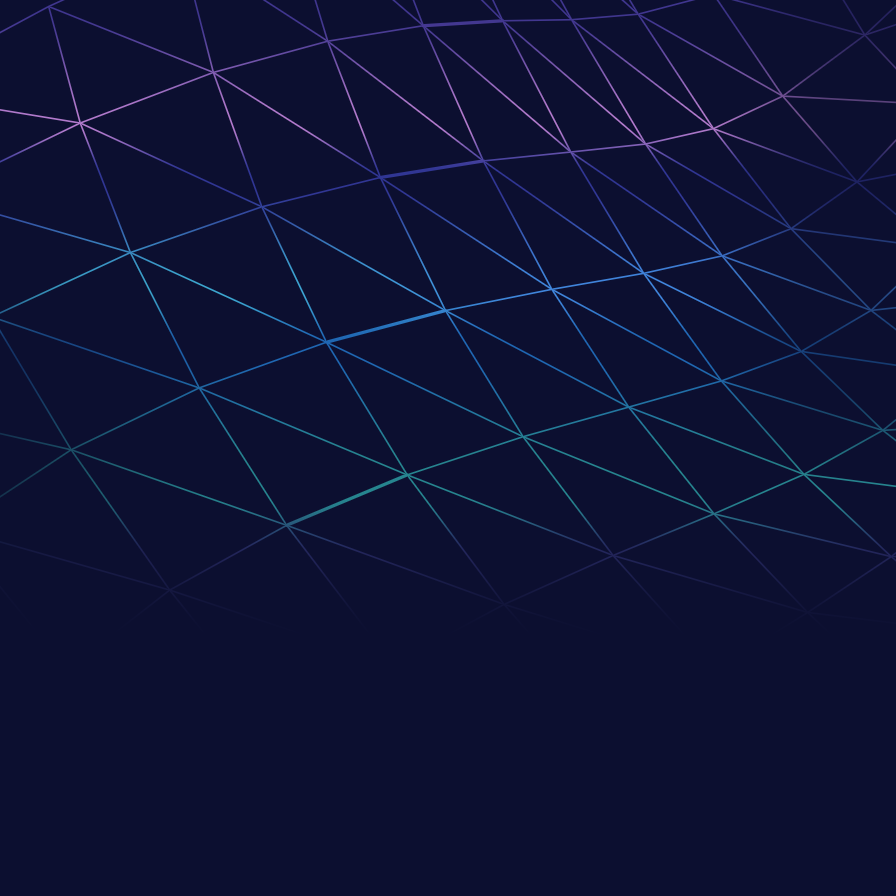
A WebGL 1 fragment shader for this background:

```glsl
precision highp float;
// A wavy triangulated wire mesh floating over a flat night-blue background.
// Grid nodes are bent by smooth polynomials, joined by thin segments, then
// tinted in bands from violet through blue to teal before fading out.

uniform vec2 u_resolution;

const float UNITS = 768.0; // mesh units per canvas height, measured downwards

// Position of grid node (column, row) on the billowing sheet.
vec2 meshNode(float c, float r) {
  float c2 = c * c;
  float r2 = r * r;
  float x = 473.0 + 62.3 * r + 3.6 * r2
    + c * (85.0 + 1.9 * r - 1.7 * r2)
    + c2 * (-6.3 + 0.55 * r + 0.1 * r2)
    + c2 * c * (-0.05 - 0.2 * r + 0.06 * r2)
    + 0.1 * c2 * c2;
  float y = 248.0 + 105.8 * r - 4.67 * r2 - 0.3 * r2 * r + 0.12 * r2 * r2
    - c * (15.1 + 6.5 * r + 1.45 * r2)
    + c2 * (2.3 - 0.9 * r + 0.12 * r2)
    - 0.85 * c2 * c - 0.055 * c2 * c2;
  return vec2(x, y);
}

float segmentDistance(vec2 p, vec2 a, vec2 b) {
  vec2 ab = b - a;
  vec2 ap = p - a;
  return length(ap - ab * clamp(dot(ap, ab) / dot(ab, ab), 0.0, 1.0));
}

// Colour bands running down the sheet.
vec3 wireColor(vec2 p) {
  vec3 indigo = vec3(0.25, 0.21, 0.56);
  vec3 pink = vec3(0.70, 0.48, 0.80);
  vec3 deepBlue = vec3(0.19, 0.21, 0.58);
  vec3 sky = mix(vec3(0.24, 0.66, 0.82), vec3(0.25, 0.52, 0.86),
                 smoothstep(200.0, 480.0, p.x));
  vec3 blue = vec3(0.12, 0.40, 0.70);
  vec3 teal = vec3(0.15, 0.52, 0.56);
  vec3 dusk = vec3(0.16, 0.17, 0.40);

  vec3 color = mix(indigo, pink, smoothstep(10.0, 105.0, p.y));
  color = mix(color, deepBlue, smoothstep(108.0, 148.0, p.y));
  color = mix(color, sky, smoothstep(160.0, 245.0, p.y));
  color = mix(color, blue, smoothstep(250.0, 295.0, p.y));
  color = mix(color, teal, smoothstep(300.0, 400.0, p.y));
  return mix(color, dusk, smoothstep(425.0, 475.0, p.y));
}

// Wires dim towards the bottom, the lower left and the right edge.
float wireStrength(vec2 p) {
  float bottom = 1.0 - smoothstep(440.0, 550.0, p.y);
  float left = mix(1.0, smoothstep(-130.0, 230.0, p.x),
                   smoothstep(200.0, 330.0, p.y));
  float right = 1.0 - 0.5 * smoothstep(590.0, 720.0, p.x)
    * (1.0 - smoothstep(340.0, 420.0, p.y));
  return bottom * left * right;
}

void main() {
  vec2 p = gl_FragCoord.xy / u_resolution.y;
  p = vec2(p.x, 1.0 - p.y) * UNITS;
  float pixel = UNITS / u_resolution.y;

  // Each cell draws its row edge, column edge and diagonal.
  float wire = 0.0;
  for (int j = -3; j <= 3; j++) {
    for (int i = -5; i <= 5; i++) {
      float c = float(i);
      float r = float(j);
      vec2 corner = meshNode(c, r);
      float rowEdge = segmentDistance(p, corner, meshNode(c + 1.0, r));
      float columnEdge = segmentDistance(p, corner, meshNode(c, r + 1.0));
      float diagonal = segmentDistance(p, corner, meshNode(c + 1.0, r + 1.0));
      // One crease across the sheet has heavier row edges.
      if (i + j == -2) rowEdge -= 0.7;
      float d = min(rowEdge, min(columnEdge, diagonal));
      wire = max(wire, clamp(0.5 + (0.7 - d) / pixel, 0.0, 1.0));
    }
  }

  vec3 night = vec3(0.047, 0.059, 0.188);
  gl_FragColor = vec4(mix(night, wireColor(p), wire * wireStrength(p)), 1.0);
}
```
